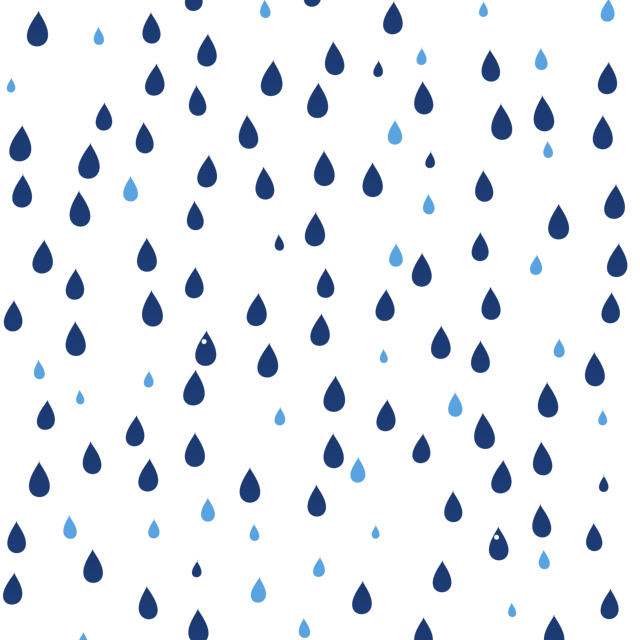
Reproduce this pattern procedurally as a Shadertoy shader.

```glsl
const vec3 NAVY = vec3(0.11, 0.23, 0.45);
const vec3 SKY = vec3(0.35, 0.64, 0.88);

vec3 hash3(vec2 cell) {
    vec3 p = fract(cell.xyx * vec3(0.1031, 0.1030, 0.0973) + 0.37);
    p += dot(p, p.yxz + 33.33);
    return fract((p.xxy + p.yzz) * p.zyx);
}

// Unit circle whose width tapers towards the tip at y = 1
float dropField(vec2 p) {
    float taper = pow(clamp(0.5 - 0.5 * p.y, 0.02, 2.0), 0.6) / 0.74;
    return length(vec2(p.x / taper, p.y)) - 1.0;
}

// Field divided by its slope gives a distance in canvas units
float dropDistance(vec2 p, vec2 size) {
    const float e = 0.01;
    vec2 q = p / size;
    float f = dropField(q);
    vec2 slope = vec2(dropField(q + vec2(e, 0.0)), dropField(q + vec2(0.0, e))) - f;
    return f / max(length(slope / (e * size)), 0.001);
}

float coverage(float dist) {
    float soft = 0.8 / iResolution.y;
    return 1.0 - smoothstep(-soft, soft, dist);
}

void mainImage(out vec4 fragColor, in vec2 fragCoord) {
    vec2 uv = fragCoord / iResolution.y;
    const float cells = 11.0;
    vec3 color = vec3(1.0);

    float column = floor(uv.x * cells);
    for (int i = -1; i <= 1; i++) {
        // Every other column is shifted by half a cell
        float x = column + float(i);
        float shift = 0.5 * mod(x, 2.0) + 0.2;
        float row = floor(uv.y * cells - shift);
        for (int j = -1; j <= 1; j++) {
            vec2 id = vec2(x, row + float(j));
            vec3 place = hash3(id + 17.0);
            vec3 kind = hash3(id + 71.0);
            bool light = kind.x < 0.3;

            vec2 jitter = (place.xy - 0.5) * (light ? vec2(0.7, 0.6) : vec2(0.6, 0.42));
            vec2 p = uv - (id + 0.5 + vec2(0.0, shift) + jitter) / cells;

            // Slight lean
            float lean = (place.z - 0.45) * 0.16;
            p.x -= lean * p.y;

            // Mostly full-sized dark drops, smaller pale ones, a few tiny dark ones
            float scale = light ? mix(0.36, 0.72, kind.y) : mix(0.76, 1.02, sqrt(kind.y));
            if (!light && kind.z < 0.025) scale = 0.45;
            vec2 size = scale * vec2(0.0163 + 0.001 * (place.z - 0.5), 0.0273);

            vec3 tint = light ? SKY : NAVY * (1.0 - 1.5 * p.y);
            color = mix(color, tint, coverage(dropDistance(p, size)));

            // Occasional overlapping pale twin
            if (light && kind.z < 0.06) {
                float twin = coverage(dropDistance(p - vec2(size.x, 0.001), size));
                color = mix(color, mix(SKY, vec3(0.42, 0.63, 0.85), 0.8), twin);
            }
            // Rare white glint
            if (!light && kind.z > 0.975) {
                float glint = length(p - vec2(-0.2, 0.4) * size) - 0.0038;
                color = mix(color, vec3(1.0), coverage(glint));
            }
        }
    }
    fragColor = vec4(color, 1.0);
}
```
